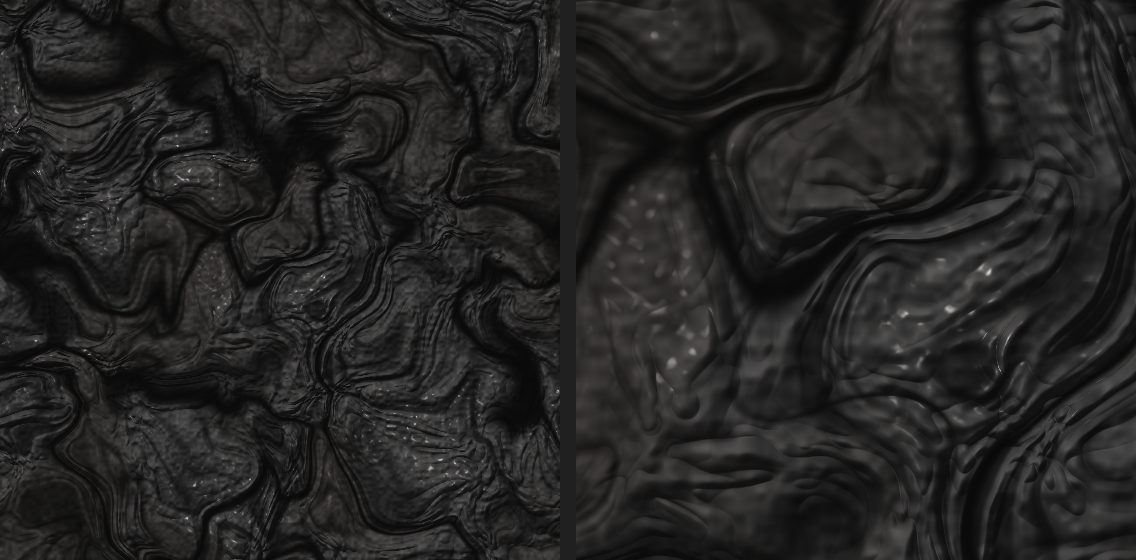
Left: the whole. Right: its middle third, enlarged.
This texture is drawn by a Shadertoy shader. Its source:

```glsl
// Dark folded rock, like cooled tar: rounded lumps parted by black creases.
// A twice warped noise gives folds and thin strata; its slope is lit from
// above, and sparse wet glints sit on the rough patches.
#define SCALE 10.0
#define WARP 2.0
#define SWIRL 0.6
#define STRATA_FREQ 12.0
#define STRATA_DEPTH 0.13
#define CRUMPLE_DEPTH 0.15
#define GRAIN_FREQ 16.0
#define GRAIN_DEPTH 0.052
#define BUMP 0.85
#define SHADOW_TONE 0.036
#define ROCK_TONE 0.215
#define GLINT 0.6

float hash(vec2 cell) {
    return fract(sin(dot(cell, vec2(127.1, 311.7))) * 43758.5453);
}

float noise(vec2 p) {
    vec2 cell = floor(p);
    vec2 f = fract(p);
    f = f * f * (3.0 - 2.0 * f);
    float low = mix(hash(cell), hash(cell + vec2(1, 0)), f.x);
    float high = mix(hash(cell + vec2(0, 1)), hash(cell + vec2(1, 1)), f.x);
    return mix(low, high, f.y);
}

vec2 turn(vec2 p) {
    return mat2(0.8, 0.6, -0.6, 0.8) * p;
}

// Two octaves, the second one turned to hide the lattice
float fbm(vec2 p) {
    return 0.67 * noise(p) + 0.33 * noise(turn(p) * 2.03 + 17.3);
}

vec2 warpField(vec2 p) {
    return vec2(fbm(p + 3.7), fbm(turn(p) + 41.2)) - 0.5;
}

// x: height, y: openness (0 inside creases), z: roughness, w: grain
vec4 surface(vec2 p) {
    vec2 q = p + WARP * warpField(p * 0.5);
    q += SWIRL * (vec2(noise(q * 1.7 + 8.1), noise(turn(q) * 1.7 + 23.6)) - 0.5);

    // Billowed noise: puffy lumps with sharp valleys
    float fold = noise(turn(q) * 0.75 + 5.0);
    float lump = abs(2.0 * fold - 1.0);
    float wrinkle = abs(2.0 * noise(q * 1.5 + 31.0) - 1.0);
    float rough = smoothstep(0.3, 0.65, fbm(q * 0.6 + 61.0));

    // Strata follow the contours of a flow field bent by the folds
    float flow = STRATA_FREQ * (fold + 0.5 * fbm(q * 0.9 + 13.0));
    float along = 0.8 * (q.x + q.y);
    float strata = 0.6 * noise(vec2(flow, along));
    strata += 0.4 * noise(vec2(flow * 2.1 + 7.0, along * 1.7));

    // Crumple is dragged by the folds, grain is fine and isotropic
    float crumple = abs(2.0 * noise(q * 3.6 + 47.0) - 1.0);
    crumple += 0.5 * abs(2.0 * noise(turn(q) * 7.3 + 19.0) - 1.0);
    float grain = 0.6 * noise(p * GRAIN_FREQ) + 0.4 * noise(turn(p) * GRAIN_FREQ * 0.55);

    float height = 0.38 * lump + 0.16 * wrinkle;
    height += STRATA_DEPTH * strata * mix(0.6, 1.1, rough);
    height += CRUMPLE_DEPTH * crumple * mix(0.2, 1.0, rough);
    height += GRAIN_DEPTH * grain * mix(0.35, 1.2, rough);

    float openness = mix(0.05, 1.0, smoothstep(0.0, 0.19, lump));
    openness *= mix(0.5, 1.0, smoothstep(0.0, 0.16, wrinkle));
    openness *= mix(0.36, 1.0, smoothstep(0.28, 0.54, strata));
    openness *= mix(0.7, 1.0, smoothstep(0.0, 0.4, crumple));
    return vec4(height, openness, rough, grain);
}

void mainImage(out vec4 fragColor, in vec2 fragCoord) {
    vec2 p = SCALE * fragCoord / iResolution.y + 12.0;

    // Surface normal from forward differences
    float stepSize = 0.012;
    vec4 here = surface(p);
    float right = surface(p + vec2(stepSize, 0.0)).x;
    float above = surface(p + vec2(0.0, stepSize)).x;
    vec2 slope = (vec2(right, above) - here.x) / stepSize;
    vec3 normal = normalize(vec3(-BUMP * slope, 1.0));

    // Soft light from the upper left
    vec3 lightDir = normalize(vec3(-0.33, 0.55, 0.77));
    vec3 halfway = normalize(lightDir + vec3(0.0, 0.0, 1.0));
    float diffuse = max(dot(normal, lightDir), 0.0);
    float patchTone = mix(0.88, 1.1, here.z) * mix(0.6, 1.4, here.w);
    float tone = SHADOW_TONE + ROCK_TONE * here.y * patchTone * (0.16 + 0.84 * diffuse);

    // Wet specks where the slope faces the light
    float shine = pow(max(dot(normal, halfway), 0.0), 20.0);
    float speck = smoothstep(0.62, 0.95, noise(turn(p) * GRAIN_FREQ + 9.0));
    float wetness = smoothstep(0.35, 0.8, noise(p * 0.9 + 77.0)) * mix(0.25, 1.0, here.z);
    tone += GLINT * shine * here.y * wetness * (0.05 + speck);

    // Nearly neutral, a touch warmer on the smooth patches
    vec3 tint = mix(vec3(1.03, 0.99, 0.97), vec3(1.01, 0.995, 0.99), here.z);
    fragColor = vec4(tone * tint, 1.0);
}
```
